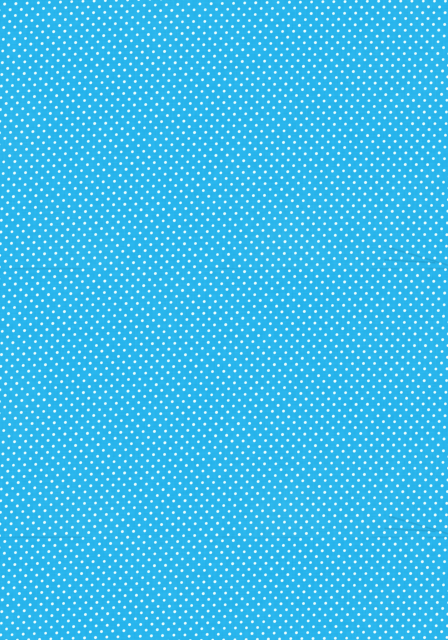
Write a WebGL 2 fragment shader that draws this pattern.

```glsl
#version 300 es
precision highp float;
// Sky-blue cotton with small white polka dots in staggered rows.
// Two interleaved lattices, slightly skewed and bowed, give the dots;
// mottling, thread noise, seams and creases repeat with each cloth panel.

uniform vec2 u_resolution;
out vec4 outColor;

// Lengths are fractions of the canvas width; y runs down from the top.
const vec2 DOT_PERIOD = vec2(0.0249, 0.02607);
const vec2 DOT_ANCHOR = vec2(0.364, 0.493);
const float DOT_RADIUS = 0.00305;
const float DOT_SOFTNESS = 0.0007;
const float DOT_JITTER = 0.0003;
const float SIZE_VARIATION = 0.12;
const float COLUMN_LEAN = 0.0415;
const float ROW_SLOPE = 0.026;
const float ROW_BOW = 0.020;
const float PANEL_HEIGHT = 0.5995;
const float MOTTLE = 0.55;
const float PANEL_SHADE = 0.18;
const float THREAD = 0.018;
const float SEAM_DARKNESS = 0.07;
const float CREASE_DARKNESS = 0.09;
const vec3 BLUE_DEEP = vec3(0.135, 0.700, 0.930);
const vec3 BLUE_PALE = vec3(0.195, 0.725, 0.925);
const vec3 DOT_WHITE = vec3(0.930, 0.990, 0.985);

float hash(vec2 p) {
  return fract(sin(dot(p, vec2(127.1, 311.7))) * 43758.5453);
}

float noise(vec2 p) {
  vec2 i = floor(p), f = fract(p);
  f = f * f * (3.0 - 2.0 * f);
  return mix(mix(hash(i), hash(i + vec2(1, 0)), f.x),
             mix(hash(i + vec2(0, 1)), hash(i + 1.0), f.x), f.y);
}

float segmentDistance(vec2 p, vec2 a, vec2 b) {
  vec2 ab = b - a;
  return length(p - a - ab * clamp(dot(p - a, ab) / dot(ab, ab), 0.0, 1.0));
}

// Coverage of the nearest dot in each of the two staggered lattices.
float dotCoverage(vec2 p, float pixel) {
  vec2 q = p - DOT_ANCHOR;
  q += vec2(COLUMN_LEAN * q.y, ROW_SLOPE * q.x - ROW_BOW * q.x * q.x);
  vec2 cell = q / DOT_PERIOD;
  float edge = 0.5 * pixel + DOT_SOFTNESS;
  float coverage = 0.0;
  for (int k = 0; k < 2; k++) {
    float stagger = 0.5 * float(k);
    vec2 id = floor(cell - stagger + 0.5) + stagger;
    vec2 jitter = vec2(hash(id + 3.1), hash(id + 7.7)) - 0.5;
    vec2 d = q - id * DOT_PERIOD - 2.0 * DOT_JITTER * jitter;
    float radius = DOT_RADIUS * (1.0 + SIZE_VARIATION * (hash(id + 11.3) - 0.5));
    coverage = max(coverage, 1.0 - smoothstep(-edge, edge, length(d) - radius));
  }
  return coverage;
}

// Dyed ground: broad mottling, fine threads, panel seams and creases.
vec3 clothColor(vec2 p, float pixel) {
  vec2 panel = vec2(p.x, mod(p.y, PANEL_HEIGHT));
  float height = panel.y / PANEL_HEIGHT;
  float broad = 0.6 * noise(panel * vec2(4.0, 5.0) + 2.3)
              + 0.4 * noise(panel * vec2(13.0, 9.0) + 8.1);
  float tone = 0.42 + MOTTLE * (broad - 0.5) + PANEL_SHADE * (height - 0.4);
  vec3 color = mix(BLUE_DEEP, BLUE_PALE, clamp(tone, 0.0, 1.0));

  float threads = noise(panel * vec2(320.0, 60.0)) + noise(panel * vec2(55.0, 320.0)) - 1.0;
  color += THREAD * threads;

  float seamGap = min(panel.y, PANEL_HEIGHT - panel.y);
  float seam = 1.0 - smoothstep(0.0, 0.0015 + pixel, seamGap);
  seam *= step(PANEL_HEIGHT * 0.5, p.y) * smoothstep(0.3, 0.7, noise(vec2(p.x * 14.0, 4.0)));

  float crease = min(segmentDistance(panel, vec2(0.87, 0.553), vec2(1.0, 0.592)),
                     segmentDistance(panel, vec2(0.86, 0.580), vec2(0.97, 0.586)));
  crease = 1.0 - smoothstep(0.0, 0.0015 + pixel, crease);
  return color * (1.0 - SEAM_DARKNESS * seam - CREASE_DARKNESS * crease);
}

void main() {
  float pixel = 1.0 / u_resolution.x;
  vec2 p = vec2(gl_FragCoord.x, u_resolution.y - gl_FragCoord.y) * pixel;
  vec3 color = mix(clothColor(p, pixel), DOT_WHITE, dotCoverage(p, pixel));
  outColor = vec4(color, 1.0);
}
```
